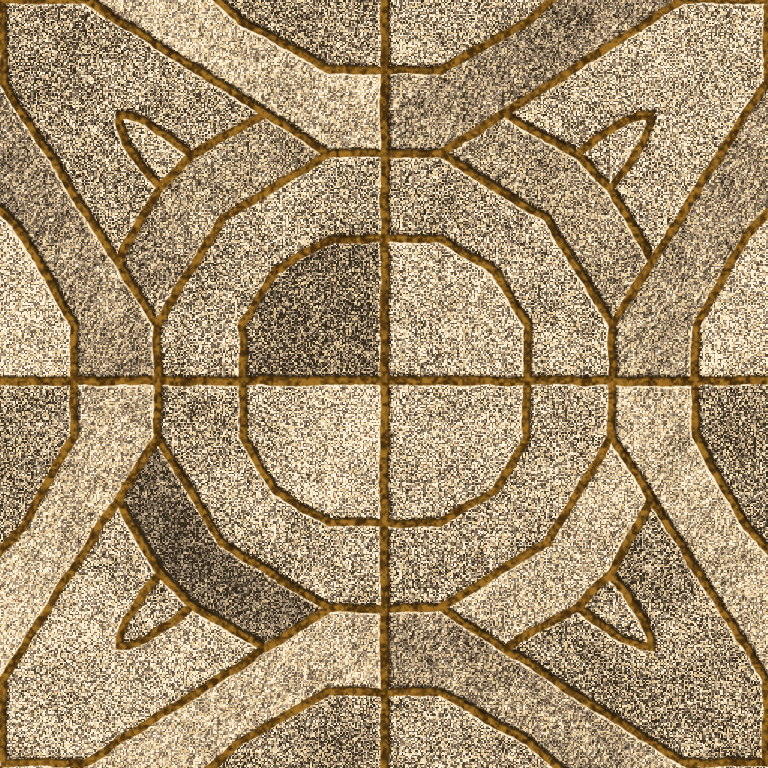
A three.js fragment shader for this pattern:

```glsl
// Carved sandstone tile: nested rounded rings, a four-pointed star and corner leaves.
// One octant is built from half-planes and mirrored; each piece has its own tone,
// with coarse grain and rough ochre grooves bevelled by light from the upper right.

varying vec2 vUv;

const vec2 CENTER = vec2(0.501, 0.504);
const float GROOVE = 0.0052;        // half width of curved grooves
const float AXIS_EXTRA = 0.0006;    // added half width of the cross
const float SOFT = 0.0013;          // edge smoothing
const float GRAIN_CELLS = 512.0;
const float GRAIN_CONTRAST = 1.25;
const float WOBBLE = 0.0035;
const vec2 LIGHT = vec2(0.707, 0.707);

const vec3 STONE_DEEP = vec3(0.20, 0.16, 0.11);
const vec3 STONE_DARK = vec3(0.44, 0.38, 0.30);
const vec3 STONE_MID = vec3(0.70, 0.62, 0.54);
const vec3 STONE_WARM = vec3(0.92, 0.82, 0.62);
const vec3 STONE_PALE = vec3(0.99, 0.96, 0.89);
const vec3 GROOVE_DARK = vec3(0.28, 0.18, 0.05);
const vec3 GROOVE_OCHRE = vec3(0.64, 0.45, 0.15);

// Piece tones by quadrant: upper left, upper right, lower left, lower right
const vec4 DISC_TONE = vec4(-0.26, 0.10, 0.12, 0.08);
const vec4 RING_TONE = vec4(-0.04, 0.00, -0.01, -0.03);
const vec4 BAND_TONE = vec4(-0.10, -0.07, -0.30, 0.10);
const vec4 CORNER_TONE = vec4(-0.05, 0.05, 0.06, -0.12);
const vec4 LEAF_TONE = vec4(0.02, 0.10, -0.03, -0.04);
const vec4 STAR_SIDE_TONE = vec4(-0.10, -0.09, 0.11, 0.08);
const vec4 STAR_END_TONE = vec4(0.12, -0.09, 0.06, -0.08);
const vec4 CAP_SIDE_TONE = vec4(0.14, 0.12, -0.10, -0.12);
const vec4 CAP_END_TONE = vec4(-0.09, 0.02, -0.10, -0.04);

float hash(vec2 p) {
  vec3 q = fract(p.xyx * 0.1031);
  q += dot(q, q.yzx + 33.33);
  return fract((q.x + q.y) * q.z);
}

float noise(vec2 p) {
  vec2 i = floor(p), f = fract(p);
  f = f * f * (3.0 - 2.0 * f);
  return mix(mix(hash(i), hash(i + vec2(1.0, 0.0)), f.x),
             mix(hash(i + vec2(0.0, 1.0)), hash(i + 1.0), f.x), f.y);
}

// Signed distance from the line a to b, positive on its right
float rightOf(vec2 p, vec2 a, vec2 b) {
  vec2 e = normalize(b - a);
  return dot(p - a, vec2(e.y, -e.x));
}

// Distance to the nearest groove; also gives the tone and streakiness of the piece
float carving(vec2 p, out float tone, out float streak) {
  vec2 q = abs(p);
  bool onSide = q.x >= q.y;
  if (!onSide) q = q.yx;

  float disc = max(q.x - 0.185, rightOf(q, vec2(0.185, 0.072), vec2(0.143, 0.143)));
  float ring = max(q.x - 0.296, rightOf(q, vec2(0.296, 0.073), vec2(0.211, 0.211)));
  float star = rightOf(q, vec2(0.296, 0.073), vec2(0.501, 0.395));
  float cap = max(0.405 - q.x, max(
    -rightOf(q, vec2(0.405, 0.072), vec2(0.470, 0.189)),
    -rightOf(q, vec2(0.470, 0.189), vec2(0.500, 0.221))));
  float band = max(rightOf(q, vec2(0.348, 0.155), vec2(0.294, 0.251)),
                   rightOf(q, vec2(0.294, 0.251), vec2(0.272, 0.272)));
  float leaf = max(max(q.x - 0.346, -band), max(
    rightOf(q, vec2(0.294, 0.251), vec2(0.314, 0.276)), max(
    rightOf(q, vec2(0.314, 0.276), vec2(0.337, 0.311)),
    rightOf(q, vec2(0.337, 0.311), vec2(0.346, 0.335)))));

  // Choose the piece, then its tone in this quadrant
  vec4 tones = CORNER_TONE;
  streak = 0.0;
  if (disc < 0.0) tones = DISC_TONE;
  else if (ring < 0.0) tones = RING_TONE;
  else if (cap < 0.0) tones = onSide ? CAP_SIDE_TONE : CAP_END_TONE;
  else if (star > 0.0) { tones = onSide ? STAR_SIDE_TONE : STAR_END_TONE; streak = 1.0; }
  else if (band < 0.0) { tones = BAND_TONE; streak = 0.6; }
  else if (leaf < 0.0) tones = LEAF_TONE;
  vec2 pairTone = p.y > 0.0 ? tones.xy : tones.zw;
  tone = p.x < 0.0 ? pairTone.x : pairTone.y;

  float d = min(min(abs(disc), abs(ring)), min(abs(cap), abs(leaf)));
  d = min(d, max(abs(star), -ring));
  d = min(d, max(abs(band), star));
  d = min(d, max(abs(q.x - 0.497), star));
  return min(d, q.y - AXIS_EXTRA);
}

vec3 stoneRamp(float t) {
  vec3 c = mix(STONE_DEEP, STONE_DARK, smoothstep(0.0, 0.32, t));
  c = mix(c, STONE_MID, smoothstep(0.28, 0.58, t));
  c = mix(c, STONE_WARM, smoothstep(0.54, 0.78, t));
  return mix(c, STONE_PALE, smoothstep(0.74, 0.98, t));
}

void main() {
  vec2 wobble = vec2(noise(vUv * 38.0), noise(vUv * 38.0 + 71.0)) - 0.5;
  vec2 p = vUv - CENTER + WOBBLE * wobble;
  float tone, streak, unusedTone, unusedStreak;
  float d = carving(p, tone, streak);
  float toward = carving(p + LIGHT * 0.003, unusedTone, unusedStreak);
  float slope = clamp((d - toward) / 0.003, -1.0, 1.0);
  d += (noise(vUv * 190.0) - 0.5) * 0.0016;

  // Stone grain, streaks and blotches
  float grain = mix(hash(floor(vUv * GRAIN_CELLS)), noise(vUv * 290.0), 0.22);
  float brushed = noise(vec2(dot(vUv, vec2(0.5, 0.87)) * 130.0,
                             dot(vUv, vec2(0.87, -0.5)) * 400.0));
  grain = mix(grain, brushed, 0.3 * streak);
  float blotch = 0.16 * (noise(vUv * 11.0) - 0.5) + 0.14 * (noise(vUv * 34.0) - 0.5);
  float t = 0.57 + (grain - 0.5) * GRAIN_CONTRAST + tone + blotch;

  // Bevelled rims, then the groove floor
  float rim = 1.0 - smoothstep(GROOVE, GROOVE + 0.0045, d);
  t += rim * slope * (slope > 0.0 ? 0.55 : 0.60);
  vec3 stone = stoneRamp(clamp(t, 0.0, 1.0));
  stone *= mix(vec3(1.0), vec3(1.0, 0.94, 0.82), hash(floor(vUv * GRAIN_CELLS) + 19.0) * 0.6);
  float rough = 0.55 * noise(vUv * 150.0) + 0.45 * noise(vUv * 330.0 + 9.0);
  vec3 groove = mix(GROOVE_DARK, GROOVE_OCHRE, smoothstep(0.15, 0.8, rough));
  groove *= 1.0 + 0.6 * min(slope, 0.0) * smoothstep(0.001, GROOVE, d);
  float cut = 1.0 - smoothstep(GROOVE - SOFT, GROOVE + SOFT, d);
  gl_FragColor = vec4(mix(stone, groove, cut), 1.0);
}
```
